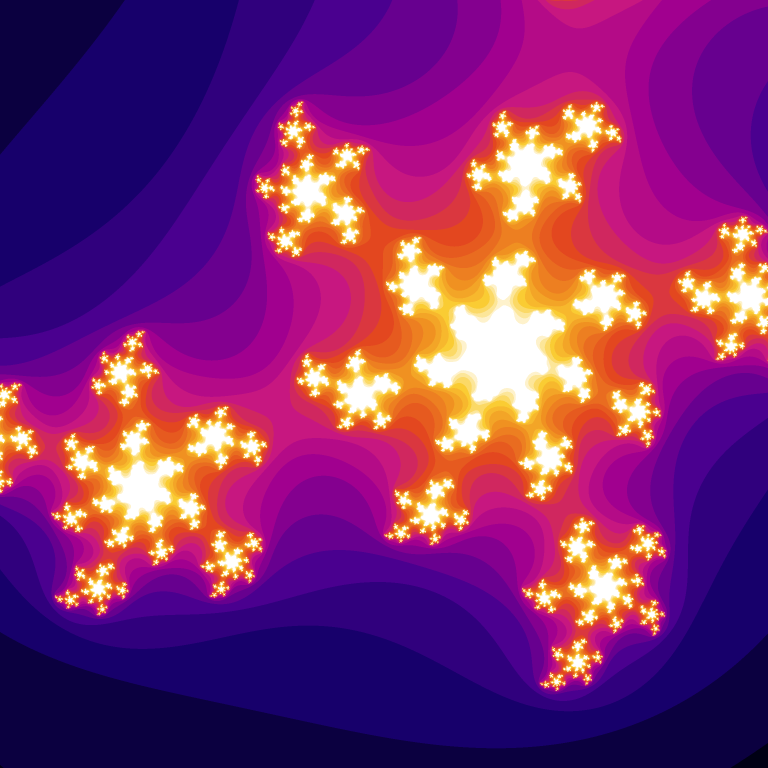
Write a WebGL 1 fragment shader that draws this background.

```glsl
precision highp float;

uniform vec2 u_resolution;

#define JULIA_C vec2(0.149, -0.685)
#define VIEW_CENTER vec2(-0.342, -0.598)
#define VIEW_WIDTH 1.376
#define ESCAPE_RADIUS 2.0
#define MAX_STEPS 26
#define SAMPLES 3

vec2 complexSquare(vec2 z) {
  return vec2(z.x * z.x - z.y * z.y, 2.0 * z.x * z.y);
}

// Number of steps before the orbit of z leaves the escape circle
float escapeSteps(vec2 z) {
  float steps = 0.0;
  for (int i = 0; i < MAX_STEPS; i++) {
    if (dot(z, z) > ESCAPE_RADIUS * ESCAPE_RADIUS) break;
    z = complexSquare(z) + JULIA_C;
    steps += 1.0;
  }
  return steps;
}

// Position of x between two stops, limited to 0..1
float ramp(float from, float to, float x) {
  return clamp((x - from) / (to - from), 0.0, 1.0);
}

// Heat palette: night blue, violet, magenta, orange, yellow, white
vec3 heatColor(float steps) {
  vec3 night = vec3(0.0, 0.0, 0.08);
  vec3 navy = vec3(0.09, 0.0, 0.42);
  vec3 violet = vec3(0.29, 0.0, 0.56);
  vec3 purple = vec3(0.63, 0.0, 0.56);
  vec3 magenta = vec3(0.78, 0.09, 0.50);
  vec3 vermilion = vec3(0.89, 0.28, 0.12);
  vec3 orange = vec3(0.94, 0.57, 0.13);
  vec3 yellow = vec3(0.98, 0.80, 0.20);

  vec3 color = mix(night, navy, ramp(1.0, 3.0, steps));
  color = mix(color, violet, ramp(3.0, 5.0, steps));
  color = mix(color, purple, ramp(5.0, 8.0, steps));
  color = mix(color, magenta, ramp(8.0, 10.0, steps));
  color = mix(color, vermilion, ramp(10.0, 13.0, steps));
  color = mix(color, orange, ramp(13.0, 17.0, steps));
  color = mix(color, yellow, ramp(17.0, 20.0, steps));
  return mix(color, vec3(1.0), ramp(20.0, 24.0, steps));
}

void main() {
  float canvasSize = min(u_resolution.x, u_resolution.y);
  vec3 total = vec3(0.0);

  // Average a grid of samples inside the pixel to smooth the edges
  for (int row = 0; row < SAMPLES; row++) {
    for (int column = 0; column < SAMPLES; column++) {
      vec2 offset = (vec2(float(column), float(row)) + 0.5) / float(SAMPLES) - 0.5;
      vec2 position = (gl_FragCoord.xy + offset - 0.5 * u_resolution) / canvasSize;
      total += heatColor(escapeSteps(VIEW_CENTER + position * VIEW_WIDTH));
    }
  }

  gl_FragColor = vec4(total / float(SAMPLES * SAMPLES), 1.0);
}
```
